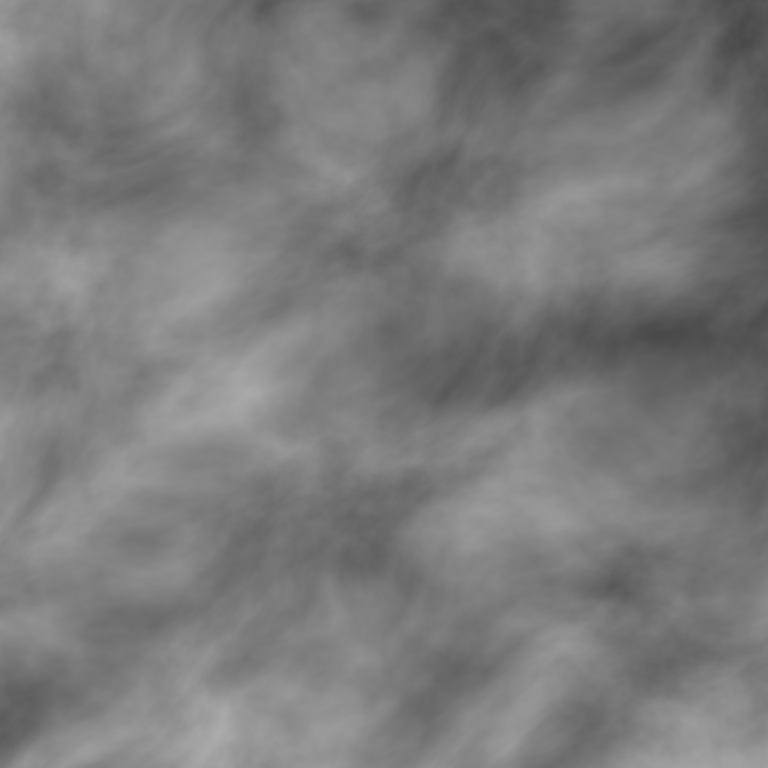
A three.js fragment shader for this texture:

```glsl
// Soft grey smoke: layered gradient noise, slightly stretched along a rising
// diagonal and gently bent. Faint bright wisps follow the noise's zero lines,
// and a broad shade darkens the upper right.
varying vec2 vUv;

vec2 randomGradient(vec2 cell) {
  float h = fract(sin(dot(cell, vec2(127.1, 311.7))) * 43758.55);
  float angle = 6.28318 * h;
  return vec2(cos(angle), sin(angle));
}

float gradientNoise(vec2 p) {
  vec2 cell = floor(p);
  vec2 f = p - cell;
  vec2 blend = f * f * f * (f * (f * 6.0 - 15.0) + 10.0);
  vec2 e = vec2(1.0, 0.0);
  float a = dot(randomGradient(cell), f);
  float b = dot(randomGradient(cell + e.xy), f - e.xy);
  float c = dot(randomGradient(cell + e.yx), f - e.yx);
  float d = dot(randomGradient(cell + e.xx), f - e.xx);
  return mix(mix(a, b, blend.x), mix(c, d, blend.x), blend.y);
}

// Octaves are turned against each other so that no grid shows.
float smoke(vec2 p) {
  float sum = 0.0;
  float amplitude = 1.0;
  for (int i = 0; i < 6; i++) {
    sum += amplitude * gradientNoise(p);
    p = mat2(1.6, 1.2, -1.2, 1.6) * p + vec2(17.3, 9.1);
    amplitude *= 0.54;
  }
  return sum;
}

// Zero at its mean, highest on thin creases.
float wisps(vec2 p) {
  float sum = 0.0;
  float amplitude = 1.0;
  for (int i = 0; i < 3; i++) {
    sum += amplitude * (0.17 - abs(gradientNoise(p)));
    p = mat2(1.6, -1.2, 1.2, 1.6) * p + vec2(5.7, 13.9);
    amplitude *= 0.5;
  }
  return sum;
}

void main() {
  // Axes along and across the drift of the smoke
  vec2 along = vec2(0.87, 0.5);
  vec2 across = vec2(-0.5, 0.87);
  vec2 p = vec2(dot(vUv, along) * 3.9, dot(vUv, across) * 5.2) + vec2(3.4, 8.2);

  // Gentle bend, smooth enough to leave the fine grain unsmeared
  p += 0.3 * vec2(gradientNoise(p * 0.9 + 31.0), gradientNoise(p * 0.9 + 57.0));

  // Broad shade, then clouds and wisps
  vec2 c = vUv - 0.5;
  float grey = 0.484 - 0.09 * c.x - 0.08 * c.y - 0.15 * c.x * c.y;
  grey += 0.18 * smoke(p);
  grey += 0.15 * wisps(p * vec2(0.8, 1.0) + 21.0);

  gl_FragColor = vec4(vec3(clamp(grey, 0.29, 0.67)), 1.0);
}
```
